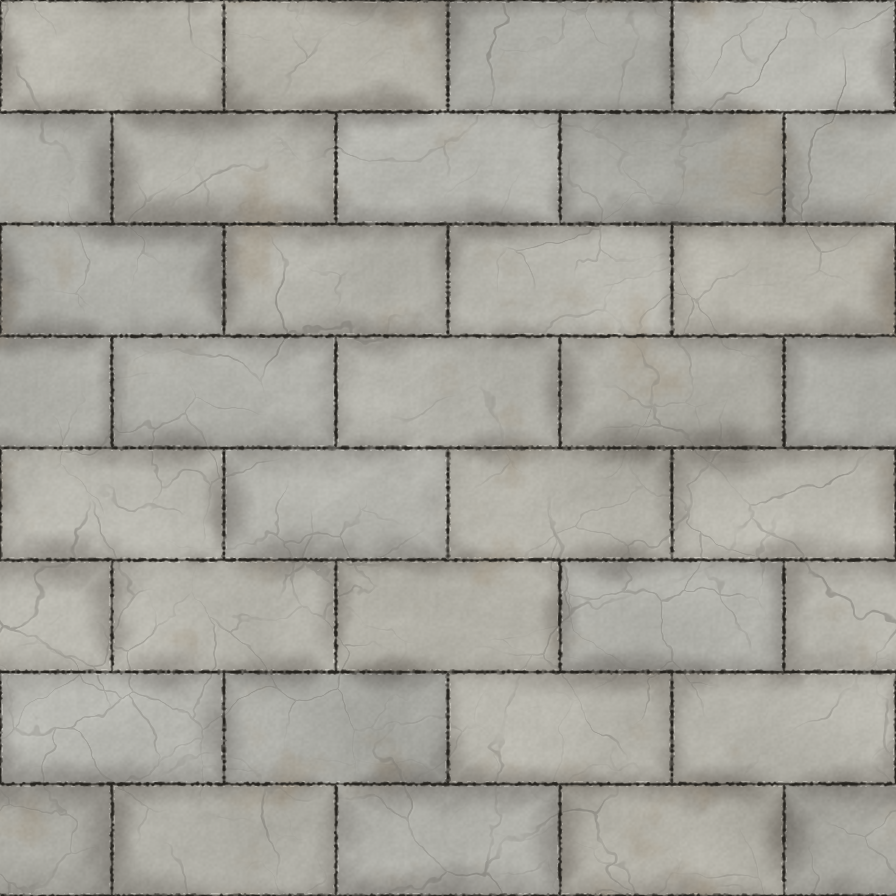
Reproduce this texture procedurally as a Shadertoy shader.

```glsl
// Weathered pale stone blocks in running bond, with dark ragged joints and fine cracks.

const vec2 GRID = vec2(4.0, 8.0); // blocks across and down
const vec3 PALE_STONE = vec3(0.692, 0.688, 0.657);
const vec3 GRIMY_STONE = vec3(0.545, 0.532, 0.505);
const vec3 JOINT_DARK = vec3(0.150, 0.140, 0.120);
const vec3 CRACK_TINT = vec3(0.460, 0.450, 0.425);
const vec3 OCHRE = vec3(0.610, 0.550, 0.460);

float hash(vec2 p) {
    return fract(sin(dot(p, vec2(127.1, 311.7))) * 43758.5453);
}

// Value noise that wraps over the unit square; period holds whole numbers.
float noise(vec2 uv, vec2 period, float seed) {
    vec2 p = uv * period;
    vec2 cell = floor(p);
    vec2 f = fract(p);
    f = f * f * (3.0 - 2.0 * f);
    vec2 a = mod(cell, period);
    vec2 b = mod(cell + 1.0, period);
    float low = mix(hash(a + seed), hash(vec2(b.x, a.y) + seed), f.x);
    float high = mix(hash(vec2(a.x, b.y) + seed), hash(b + seed), f.x);
    return mix(low, high, f.y);
}

float fbm(vec2 uv, vec2 period, float seed) {
    float sum = 0.0;
    float weight = 0.5;
    for (int i = 0; i < 5; i++) {
        sum += weight * noise(uv, period, seed + float(i) * 17.0);
        period *= 2.0;
        weight *= 0.5;
    }
    return sum / 0.96875;
}

// Distance to the border between the two nearest wrapping Voronoi cells.
float cellBorder(vec2 uv, float period, float seed) {
    vec2 p = uv * period;
    vec2 cell = floor(p);
    vec2 nearest = vec2(8.0);
    vec2 second = vec2(9.0);
    for (int y = -1; y <= 1; y++) {
        for (int x = -1; x <= 1; x++) {
            vec2 c = cell + vec2(x, y);
            vec2 id = mod(c, period) + seed;
            vec2 v = c + vec2(hash(id), hash(id + 41.3)) - p;
            if (dot(v, v) < dot(nearest, nearest)) {
                second = nearest;
                nearest = v;
            } else if (dot(v, v) < dot(second, second)) {
                second = v;
            }
        }
    }
    float gap = dot(second, second) - dot(nearest, nearest);
    return 0.5 * gap / (max(length(second - nearest), 0.01) * period);
}

// Broken, wandering crack lines: 1 on the crack, 0 elsewhere.
float cracks(vec2 uv, float period, float width, float seed) {
    vec2 wander = vec2(fbm(uv, vec2(12.0), seed), fbm(uv, vec2(12.0), seed + 90.0)) - 0.5;
    float d = cellBorder(uv + wander * 0.09, period, seed);
    float present = smoothstep(0.42, 0.75, fbm(uv, vec2(8.0), seed + 5.0));
    return present * (1.0 - smoothstep(width * 0.2, width, d));
}

float allCracks(vec2 uv) {
    return max(cracks(uv, 6.0, 0.0024, 3.0), 0.7 * cracks(uv, 13.0, 0.0019, 29.0));
}

// Distance to the nearest joint, then the column and row of the block.
vec3 runningBond(vec2 uv) {
    float row = floor(uv.y * GRID.y);
    vec2 p = uv * GRID + vec2(0.5 * mod(row + 1.0, 2.0), 0.0);
    vec2 f = fract(p);
    vec2 side = min(f, 1.0 - f) / GRID;
    return vec3(min(side.x, side.y), mod(floor(p), GRID));
}

void mainImage(out vec4 fragColor, in vec2 fragCoord) {
    vec2 uv = fragCoord / iResolution.xy;
    float pixel = 1.0 / iResolution.y;
    vec3 bond = runningBond(uv);
    float d = bond.x;
    vec2 id = bond.yz;

    // Pale worn centres and uneven grime towards the block edges
    float patches = fbm(uv, vec2(16.0), 7.0) - 0.5;
    float grimeReach = mix(0.026, 0.040, hash(id + 2.0));
    float worn = smoothstep(-0.010, grimeReach, d + patches * 0.050);
    vec3 color = mix(GRIMY_STONE, PALE_STONE, worn);

    // Tone and warmth of each block, broad mottling and faint ochre stains
    color += (hash(id + 8.0) - 0.5) * 0.045;
    color += (hash(id + 13.0) - 0.5) * vec3(0.010, 0.000, -0.014);
    color += (fbm(uv, vec2(7.0, 10.0), 51.0) - 0.5) * 0.14;
    float stain = smoothstep(0.62, 0.85, fbm(uv, vec2(14.0), 73.0));
    color = mix(color, OCHRE, stain * 0.35);

    // Surface relief lit from the upper left, with fine grain
    vec2 toLight = vec2(-0.002, 0.002);
    float relief = fbm(uv, vec2(48.0), 61.0) - fbm(uv + toLight, vec2(48.0), 61.0);
    color += relief * 0.10 + (noise(uv, vec2(320.0), 19.0) - 0.5) * 0.026;

    // Cracks with a faint lit lip
    color += 0.020 * allCracks(uv + toLight * 0.8);
    color = mix(color, CRACK_TINT, allCracks(uv) * 0.50);

    // Chipped light rim beside ragged dark joints
    float chips = noise(uv, vec2(360.0), 83.0);
    float rim = smoothstep(0.0012, 0.0024, d) * (1.0 - smoothstep(0.0026, 0.0042, d));
    color += 0.12 * rim * smoothstep(0.60, 0.85, chips);
    float ragged = d + (noise(uv, vec2(340.0), 37.0) - 0.5) * 0.0026;
    float joint = 1.0 - smoothstep(-0.0002, max(0.0030, pixel), ragged);
    color = mix(color, JOINT_DARK, joint);

    fragColor = vec4(clamp(color, 0.0, 1.0), 1.0);
}
```
